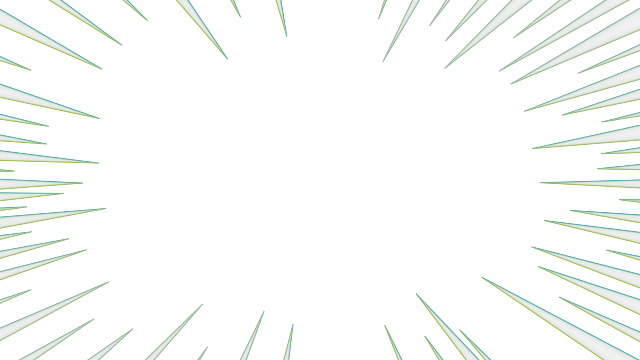
Give the GLSL for this background, as a WebGL 2 fragment shader.

```glsl
#version 300 es
precision highp float;

uniform vec2 u_resolution;
out vec4 fragColor;

#define REACH_BASE 0.82
#define REACH_WAVE 0.14
#define SLOPE_MIN 0.040
#define SLOPE_MAX 0.068
#define RIM_WIDTH 0.0038
#define SHADE_DEPTH 0.008
#define LIGHT_ANGLE 0.85
#define SEED 3.7

const float TAU = 6.2831853;
const vec3 PAPER = vec3(1.0);
const vec3 CORE = vec3(0.95);
const vec3 SHADE = vec3(0.83, 0.87, 0.84);
const vec3 TEAL = vec3(0.24, 0.64, 0.62);
const vec3 SAGE = vec3(0.55, 0.70, 0.55);
const vec3 LIME = vec3(0.60, 0.72, 0.22);

float hash(float n) {
    return fract(sin(n * 127.1 + SEED) * 43758.5453);
}

// Rim hue follows the direction the edge faces
vec3 rimColor(vec2 normal) {
    float facing = dot(normal, vec2(cos(LIGHT_ANGLE), sin(LIGHT_ANGLE)));
    vec3 tint = facing > 0.0 ? TEAL : LIME;
    return mix(SAGE, tint, smoothstep(0.1, 0.9, abs(facing)));
}

// Paints one wedge that opens outward from its tip
vec3 paintSpike(vec3 base, vec2 p, vec2 dir, float tipRadius, float slope, float pixel) {
    vec2 side = vec2(-dir.y, dir.x);
    float along = dot(p, dir) - tipRadius;
    float across = dot(p, side);
    float edge = (abs(across) - slope * along) * inversesqrt(1.0 + slope * slope);
    float dist = max(edge - 0.0014, -along);
    float cover = 1.0 - smoothstep(-0.5 * pixel, 0.5 * pixel, dist);

    float inside = max(-dist, 0.0);
    vec3 fill = mix(CORE, SHADE, exp(-inside / SHADE_DEPTH));
    float rim = 1.0 - smoothstep(0.2 * RIM_WIDTH, RIM_WIDTH + 0.5 * pixel, inside);
    float blend = smoothstep(-RIM_WIDTH, RIM_WIDTH, across);
    vec3 rimTint = mix(rimColor(-side), rimColor(side), blend);
    return mix(base, mix(fill, rimTint, 0.9 * rim), cover);
}

// A fan of spikes: curve holds the cubic spread in degrees,
// wave holds the period and crest of the reach in spike steps
vec3 paintFan(vec3 color, vec2 p, vec2 halfSize, float pixel,
              int count, vec4 curve, vec2 wave, float cornerPush) {
    for (int i = 0; i < count; i++) {
        float id = float(i);
        float u = 2.0 * id / float(count - 1) - 1.0;
        float angle = radians(curve.x + u * (curve.y + u * (curve.z + u * curve.w)));
        vec2 dir = vec2(cos(angle), sin(angle));

        // Tips lie around an oval, pushed outward near the corners
        vec2 ovalDir = dir / halfSize;
        float oval = length(ovalDir);
        float corner = 2.0 * abs(ovalDir.x * ovalDir.y) / (oval * oval);
        float reach = REACH_BASE + cornerPush * pow(corner, 4.0)
                    - REACH_WAVE * cos(TAU * (id - wave.y) / wave.x);

        float slope = mix(SLOPE_MIN, SLOPE_MAX, hash(id + curve.x));
        color = paintSpike(color, p, dir, reach / oval, slope, pixel);
    }
    return color;
}

void main() {
    float pixel = 1.0 / u_resolution.y;
    vec2 p = (gl_FragCoord.xy - 0.5 * u_resolution) * pixel;
    vec2 halfSize = 0.5 * u_resolution * pixel;

    // Right, left and lower fans around a clear centre
    vec3 color = PAPER;
    color = paintFan(color, p, halfSize, pixel, 24,
                     vec4(10.0, 36.8, 9.5, 13.7), vec2(2.77, 22.0), 0.05);
    color = paintFan(color, p, halfSize, pixel, 27,
                     vec4(183.0, 28.9, -1.8, 49.3), vec2(2.6, 2.0), 0.18);
    color = paintFan(color, p, halfSize, pixel, 4,
                     vec4(307.5, 9.5, -4.0, 0.0), vec2(2.7, 2.0), 0.05);

    fragColor = vec4(color, 1.0);
}
```
